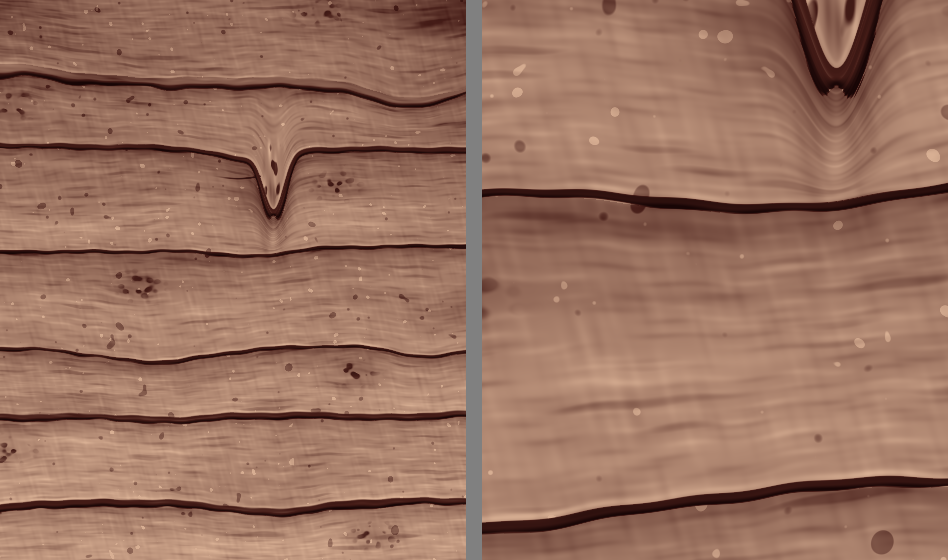
Left: the whole. Right: its middle third, enlarged.
Give the GLSL for this texture, as a Shadertoy shader.

```glsl
// Seven stacked rough-edged timber boards with wavy dark seams, grain, knots and a broken branch stub.
#define SEAMS 6
#define LIGHT_WOOD vec3(0.75, 0.59, 0.495)
#define RED_WOOD vec3(0.27, 0.11, 0.09)
#define DARK_GAP vec3(0.09, 0.02, 0.02)
#define BOTTOM_TONE 1.0
#define TOP_TONE 0.66
#define GRAIN_CONTRAST 1.0
#define SEAM_SHADOW 0.34
#define KNOT_STRENGTH 1.0
#define STUB_POS vec2(0.588, 0.685)

// Seams from the bottom up: height, slope, thickness, tone of the bevelled edge
const vec4 seamBase[SEAMS] = vec4[](
    vec4(0.109, 0.004, 0.015, 0.00), vec4(0.263, 0.006, 0.013, 0.05),
    vec4(0.383, 0.004, 0.006, -0.35), vec4(0.558, 0.012, 0.006, -0.55),
    vec4(0.740, -0.008, 0.011, -0.15), vec4(0.861, 0.000, 0.020, 0.48));
// Two smooth bends per seam: centre, width, height
const vec3 bendA[SEAMS] = vec3[](
    vec3(0.58, 0.14, -0.018), vec3(0.36, 0.10, -0.007), vec3(0.33, 0.17, -0.026),
    vec3(0.545, 0.09, -0.014), vec3(0.53, 0.10, -0.020), vec3(0.00, 0.17, 0.025));
const vec3 bendB[SEAMS] = vec3[](
    vec3(0.00, 0.07, -0.008), vec3(0.83, 0.10, -0.005), vec3(0.92, 0.09, -0.020),
    vec3(0.33, 0.15, -0.003), vec3(0.588, 0.03, -0.098), vec3(0.89, 0.13, -0.036));

float hash(vec2 c) { return fract(sin(dot(c, vec2(127.1, 311.7))) * 43758.5); }

// Smooth cellular noise: randomly weighted soft blobs, one per cell
float cellNoise(vec2 p) {
    vec2 cell = floor(p);
    float sum = 0.0;
    for (int y = -1; y <= 1; y++)
    for (int x = -1; x <= 1; x++) {
        vec2 c = cell + vec2(x, y);
        vec2 r = c + vec2(hash(c), hash(c + 19.7)) - p;
        sum += (2.0 * hash(c + 47.3) - 1.0) * exp(-5.0 * dot(r, r));
    }
    return sum;
}

float bend(vec3 b, float u) {
    float k = (u - b.x) / b.y;
    return b.z * exp(-k * k);
}

float seamHeight(int i, float u) {
    float phase = float(i) * 2.3;
    float jitter = 0.0010 * sin(u * 37.0 + phase) + 0.0006 * sin(u * 91.0 + phase * 3.0);
    return seamBase[i].x + seamBase[i].y * (u - 0.5) + bend(bendA[i], u) + bend(bendB[i], u) + jitter;
}

vec3 woodColor(float tone) {
    tone = clamp(tone, -1.0, 1.2);
    return tone > 0.0 ? mix(RED_WOOD, LIGHT_WOOD, tone) : mix(RED_WOOD, DARK_GAP, -tone);
}

void mainImage(out vec4 fragColor, in vec2 fragCoord) {
    vec2 p = fragCoord / iResolution.y;
    float aspect = iResolution.x / iResolution.y;
    float u = p.x / aspect, px = 1.0 / iResolution.y;

    // Find the board and its two edges
    float board = 0.0, low = -0.05, high = 1.06, lowBase = low, highBase = high;
    for (int i = 0; i < SEAMS; i++) {
        float h = seamHeight(i, u);
        if (p.y > h) { board += 1.0; low = h; lowBase = seamBase[i].x; }
        else if (h < high) { high = h; highBase = seamBase[i].x; }
    }
    float across = (p.y - low) / (high - low);

    // One knot per board, alternating sides; the grain bends around it
    float wave = sin(0.7854 * (board - 1.0));
    float knotU = mod(board, 2.0) > 0.5 ? 0.03 + 0.27 * wave * wave : 0.80 - 0.02 * board;
    vec2 knot = vec2(p.x - knotU * aspect, p.y - mix(lowBase, highBase, 0.6)) / vec2(0.045, 0.028);
    float knotMask = exp(-dot(knot, knot));

    // Grain follows the edges of its board
    vec2 g = vec2(p.x, p.y - mix(low - lowBase, high - highBase, across));
    g.y += 0.014 * cellNoise(p * vec2(3.0, 7.0)) - 0.012 * knot.y * knotMask;
    g += board * vec2(5.3, 3.7);
    float broad = cellNoise(g * vec2(2.5, 14.0));
    float fibre = cellNoise(g * vec2(7.0, 75.0));
    float fine = cellNoise(g * vec2(28.0, 230.0));
    float pores = smoothstep(0.3, 0.85, cellNoise(g * vec2(11.0, 125.0) + 9.0));
    float sawMarks = cellNoise(vec2(p.x * 150.0 + p.y * 40.0, p.y * 28.0));
    float tone = mix(BOTTOM_TONE, TOP_TONE, p.y) - 0.12 * smoothstep(0.35, 1.0, across);
    tone += GRAIN_CONTRAST * (0.22 * broad + 0.14 * fibre + 0.14 * fine - 0.22 * pores + 0.06 * sawMarks);

    // Dark corners, pits, pale specks and cracked knots
    tone -= 0.35 * pow(p.y, 9.0) * pow(abs(2.0 * u - 1.0), 2.0);
    float pits = cellNoise(p * 55.0);
    tone -= 0.4 * smoothstep(0.80, 0.95, pits);
    tone += 0.3 * smoothstep(0.86, 0.96, cellNoise(p * 90.0 + 31.0));
    float cracks = smoothstep(0.05, 0.5, cellNoise(p * vec2(85.0, 110.0)));
    tone -= KNOT_STRENGTH * knotMask * (0.15 + 0.85 * cracks * knotMask);

    // Stain and split beside the branch stub
    vec2 stain = (vec2(u, p.y) - STUB_POS + vec2(0.03, 0.03)) / vec2(0.075, 0.06);
    if (board < 4.5) tone -= 0.28 * exp(-dot(stain, stain)) * (1.0 + broad);
    float split = abs(p.y - 0.684 + 0.003 * sin(u * 40.0));
    tone -= 0.8 * smoothstep(0.0022, 0.0004, split) * smoothstep(0.45, 0.52, u) * step(u, 0.56);

    // Broken branch stub with upright fibres
    vec2 s = abs(vec2(u, p.y) - STUB_POS) / vec2(0.024, 0.062);
    float stub = smoothstep(1.2, 0.6, s.x) * smoothstep(1.3, 0.7, s.y);
    float stubFibre = cellNoise(vec2(u * 130.0 + 8.0 * p.y, p.y * 22.0));
    float stubTone = 0.78 + 0.35 * stubFibre - 0.9 * smoothstep(0.35, 0.7, cellNoise(vec2(u * 95.0, p.y * 40.0)));
    if (board > 4.5 && board < 5.5) tone = mix(tone, stubTone, stub);

    // Bright lip, bevelled edge, dark gap and shadow of every seam
    for (int i = 0; i < SEAMS; i++) {
        float slope = (seamHeight(i, u + 0.002) - seamHeight(i, u - 0.002)) / (0.004 * aspect);
        float d = (seamHeight(i, u) - p.y) / sqrt(1.0 + slope * slope);
        float wear = cellNoise(vec2(u * 11.0, float(i) * 7.3));
        float thick = seamBase[i].z * (0.9 + 0.4 * wear);
        float lip = d / 0.0022 + 1.0;
        tone += 0.2 * exp(-lip * lip) * (0.7 + wear);
        tone -= SEAM_SHADOW * step(thick, d) * exp((thick - d) / 0.016) * (0.8 + 0.7 * broad);
        float edge = mix(seamBase[i].w, -0.95, smoothstep(0.45, 0.9, d / thick)) + 0.3 * fibre + 0.15 * fine;
        float band = smoothstep(-px, px, d) * smoothstep(thick + px, thick - px, d + 0.001 * fine);
        tone = mix(tone, edge, band);
    }
    fragColor = vec4(woodColor(tone), 1.0);
}
```
